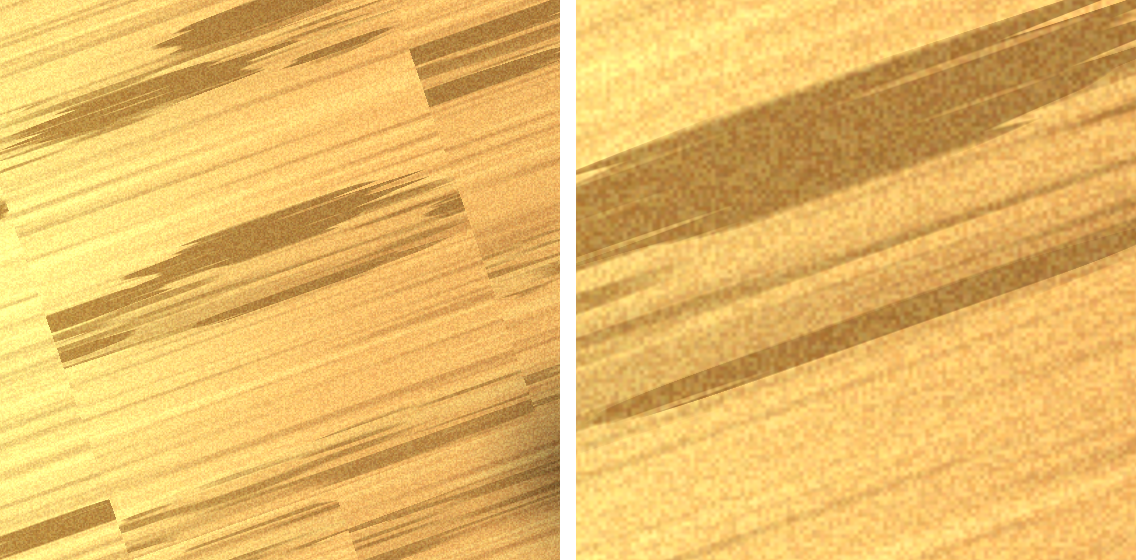
Left: the whole. Right: its middle third, enlarged.
This texture is drawn by a WebGL 2 fragment shader. Its source:

```glsl
#version 300 es
precision highp float;
uniform vec2 u_resolution;
out vec4 outColor;

const float GRAIN_ANGLE = 0.335;
const float PLANK_START = 0.22;    // first end seam, along the grain
const float PLANK_LENGTH = 0.77;
const float ROW_EDGE = -0.077;     // lower row is staggered by half a plank
const float GROOVE_DENSITY = 82.0;
const float GROOVE_DEPTH = 0.15;
const float SPECKLE = 0.17;
const float SPECKLE_DENSITY = 400.0;
const vec2 GLOW_CENTER = vec2(-0.06, 0.45);

const vec3 BRIGHT = vec3(1.06, 0.97, 0.56);
const vec3 HONEY = vec3(0.99, 0.765, 0.42);
const vec3 SHADE = vec3(0.83, 0.60, 0.32);
const vec3 DARK = vec3(0.67, 0.485, 0.235);
const vec3 GROOVE_TINT = vec3(0.75, 1.0, 1.15);

// Center along and across the grain, half length, half width
const int FLECKS = 12;
const vec4 FLECK[FLECKS] = vec4[FLECKS](
  vec4(0.50, 0.694, 0.25, 0.032), vec4(0.75, 0.768, 0.15, 0.030),
  vec4(0.88, 0.666, 0.10, 0.008), vec4(0.65, 0.393, 0.24, 0.036),
  vec4(0.27, 0.368, 0.17, 0.018), vec4(0.25, 0.306, 0.10, 0.012),
  vec4(0.67, 0.279, 0.18, 0.009), vec4(0.98, 0.332, 0.06, 0.018),
  vec4(1.04, 0.605, 0.40, 0.018), vec4(1.02, 0.527, 0.22, 0.018),
  vec4(0.08, 0.020, 0.30, 0.022), vec4(0.19, 0.592, 0.03, 0.020));
const int BANDS = 9;
const vec4 BAND[BANDS] = vec4[BANDS](
  vec4(1.10, 0.565, 0.30, 0.060), vec4(0.62, 0.330, 0.46, 0.076),
  vec4(0.55, 0.700, 0.48, 0.058), vec4(0.85, -0.025, 0.42, 0.050),
  vec4(0.45, -0.030, 0.26, 0.045), vec4(0.45, -0.125, 0.20, 0.045),
  vec4(0.90, -0.190, 0.40, 0.050), vec4(1.06, 0.190, 0.09, 0.060),
  vec4(1.08, -0.030, 0.14, 0.050));

float hash(vec2 p) {
  vec3 q = fract(vec3(p.xyx) * 0.1031);
  q += dot(q, q.yzx + 33.33);
  return fract((q.x + q.y) * q.z);
}

float noise(vec2 p) {
  vec2 i = floor(p), f = fract(p);
  f = f * f * (3.0 - 2.0 * f);
  return mix(mix(hash(i), hash(i + vec2(1, 0)), f.x),
             mix(hash(i + vec2(0, 1)), hash(i + vec2(1, 1)), f.x), f.y);
}

// Index of the plank holding a point given in grain coordinates
vec2 plankOf(vec2 g) {
  float lower = step(g.y, ROW_EDGE);
  return vec2(floor((g.x - PLANK_START) / PLANK_LENGTH - 0.5 * lower), lower);
}

// Spindle with ragged strand ends, cut off at the plank seams
float spindle(vec2 g, vec4 shape, float seed) {
  if (plankOf(g) != plankOf(shape.xy)) return 0.0;
  vec2 d = abs(g - shape.xy);
  float across = d.y / shape.w;
  float taper = sqrt(max(1.0 - across * across, 0.0));
  float side = step(shape.x, g.x) * 31.0;
  float ragged = noise(vec2(g.y * 210.0 + 50.0, seed * 7.0 + side)) - 0.5;
  float reach = shape.z * (taper + 0.7 * ragged * min(1.0, taper * 2.0));
  float ends = 1.0 - smoothstep(-0.012, 0.012, d.x - reach);
  return ends * (1.0 - smoothstep(0.80, 1.0, across));
}

void main() {
  vec2 p = gl_FragCoord.xy / u_resolution;
  float c = cos(GRAIN_ANGLE), s = sin(GRAIN_ANGLE);
  vec2 g = vec2(c * p.x + s * p.y, c * p.y - s * p.x);
  vec2 plank = plankOf(g);
  vec2 fiber = g + 10.0 + plank * vec2(3.7, 5.3);

  // Uneven light: glow on the left, shade on the right
  float glow = 1.0 - smoothstep(0.0, 0.78, length((p - GLOW_CENTER) * vec2(1.0, 0.62)));
  float shade = smoothstep(0.5, 1.2, p.x + 0.25 * (0.5 - p.y));
  vec3 color = mix(HONEY, BRIGHT, glow);
  color = mix(color, SHADE, 0.4 * shade);
  color *= 0.99 + 0.02 * hash(plank + 20.0);

  // Long fine grooves and pale ridges along the grain
  float coarse = noise(fiber * vec2(0.9, GROOVE_DENSITY));
  float fine = noise(fiber * vec2(2.0, GROOVE_DENSITY * 2.1) + 40.0);
  float ridge = 0.6 * coarse + 0.4 * fine;
  color *= 1.0 - GROOVE_DEPTH * GROOVE_TINT * smoothstep(0.50, 0.80, ridge);
  color += vec3(0.03, 0.07, 0.05) * (1.0 - smoothstep(0.2, 0.45, ridge));

  // Solid flecks and looser streaked bands
  float solid = 0.0, loose = 0.0;
  for (int i = 0; i < FLECKS; i++) solid = max(solid, spindle(g, FLECK[i], float(i)));
  for (int i = 0; i < BANDS; i++) loose = max(loose, spindle(g, BAND[i], float(i + 30)));
  float strand = noise(fiber * vec2(4.5, 165.0) + 80.0);
  float thread = smoothstep(0.76, 0.92, noise(fiber * vec2(4.0, 190.0) + 150.0));
  float stain = max(solid * (1.0 - 0.5 * thread),
                    loose * (0.12 + 0.68 * smoothstep(0.45, 0.78, strand)));
  vec3 darkWood = DARK + vec3(0.07, 0.07, 0.02) * glow;
  color = mix(color, darkWood, 0.95 * stain);

  // Shadow at the right edge and coloured speckle
  color *= 1.0 - 0.40 * (1.0 - smoothstep(0.0, 0.25, length(p - vec2(1.06, 0.18))));
  vec2 cell = p * SPECKLE_DENSITY;
  vec3 tint = vec3(noise(cell), noise(cell + 371.0), noise(cell + 733.0));
  vec3 speckle = mix(vec3(tint.g), tint, 0.35) - 0.5;
  color += SPECKLE * speckle;

  outColor = vec4(clamp(color, 0.0, 1.0), 1.0);
}
```
